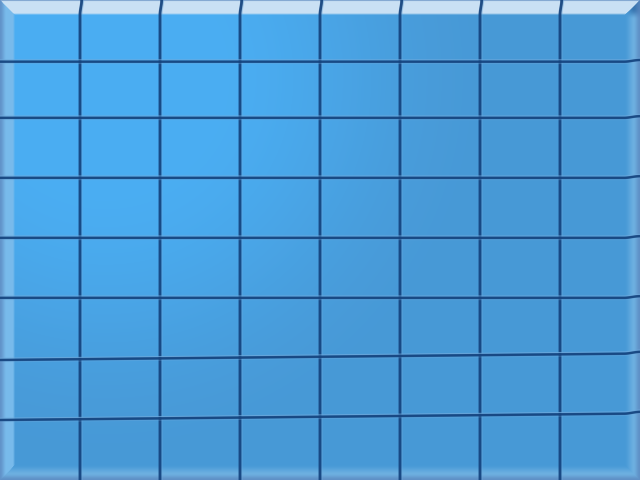
Reproduce this pattern procedurally as a Shadertoy shader.

```glsl
// A glossy blue panel cut into an 8 by 8 grid of cells by engraved grooves.
// A radial glow lights the face, a mitred bevel frames it, and the groove
// distances are warped slightly so that the rows sag, tilt and bend at the rim.

const float COLUMNS = 8.0;
const float ROWS = 8.0;
const float GROOVE_X = 0.0030;      // half widths, in canvas heights
const float GROOVE_Y = 0.0026;
const float LIP = 0.0022;           // width of the pale groove edge
const float BEVEL = 0.031;
const float TILT = 0.0135;          // rise of the lowest rows, left to right
const float BEND = 0.0035;          // groove displacement at the rim
const vec2 GLOW_CENTER = vec2(0.22, 0.84);
const vec2 GLOW_RANGE = vec2(0.20, 0.80);

const vec3 FACE_LIGHT = vec3(0.290, 0.680, 0.950);
const vec3 FACE_DARK = vec3(0.280, 0.600, 0.840);
const vec3 GROOVE = vec3(0.085, 0.270, 0.500);
const vec3 LIP_COLOR = vec3(0.430, 0.660, 0.860);
const vec3 BEVEL_TOP = vec3(0.790, 0.880, 0.955);
const vec3 BEVEL_SIDE = vec3(0.470, 0.730, 0.920);
const vec3 BEVEL_LOW = vec3(0.430, 0.690, 0.880);
const vec3 RIM = vec3(0.350, 0.520, 0.740);
const vec3 CORNER = vec3(0.220, 0.460, 0.690);

// Coverage of a soft-edged band of the given half width.
float band(float d, float halfWidth, float px) {
    return 1.0 - smoothstep(-0.7 * px, 0.7 * px, abs(d) - halfWidth);
}

// Height of the k-th horizontal groove, counted from the top.
float rowHeight(float k, float u) {
    float sag = mix(-0.0035, 0.0045, step(1.5, k));
    float tilted = step(ROWS - 2.5, k);
    return 1.0 - k / ROWS + mix(sag, TILT * u, tilted)
         + BEND * smoothstep(0.975, 1.0, u);
}

// Signed distance to the nearest horizontal groove, positive above it.
float rowDistance(vec2 uv) {
    float nearest = 1.0;
    for (float k = 1.0; k < ROWS; k++) {
        float d = uv.y - rowHeight(k, uv.x);
        if (abs(d) < abs(nearest)) nearest = d;
    }
    return nearest;
}

// Signed distance to the nearest vertical groove, positive to its right.
float columnDistance(vec2 uv, float aspect) {
    float k = clamp(floor(uv.x * COLUMNS + 0.5), 1.0, COLUMNS - 1.0);
    float bend = BEND * smoothstep(1.0 - BEVEL, 1.0, uv.y);
    return (uv.x - k / COLUMNS) * aspect - bend;
}

vec3 faceColor(vec2 p) {
    float fade = smoothstep(GLOW_RANGE.x, GLOW_RANGE.y, distance(p, GLOW_CENTER));
    return mix(FACE_LIGHT, FACE_DARK, fade);
}

// Each side of the frame owns the points closest to its edge.
vec3 addBevel(vec3 color, vec2 p, float aspect, float px) {
    float left = p.x;
    float right = aspect - p.x;
    float low = p.y;
    float top = 1.0 - p.y;
    float sides = min(left, right);
    float edge = min(sides, min(low, top));
    float t = edge / BEVEL;

    vec3 sideColor = mix(BEVEL_LOW, BEVEL_SIDE, step(left, right));
    float corner = step(right, left) * (1.0 - smoothstep(0.6, 1.3, top / BEVEL));
    sideColor = mix(sideColor, CORNER, corner);
    vec3 endColor = mix(BEVEL_LOW, BEVEL_TOP, step(top, low));
    float miter = smoothstep(-px, px, sides - min(low, top));
    vec3 bevel = mix(sideColor, endColor, miter);

    // Top and left keep a crisp inner edge; the other sides melt away.
    float crisp = mix(step(left, right), step(top, low), miter);
    float cover = 1.0 - smoothstep(mix(0.35, 0.85, crisp), 1.04, t);
    float rim = 1.0 - smoothstep(0.0, mix(0.45, 0.12, miter * step(top, low)), t);
    bevel = mix(bevel, RIM, 0.75 * rim);
    return mix(color, bevel, cover);
}

void mainImage(out vec4 fragColor, in vec2 fragCoord) {
    vec2 uv = fragCoord / iResolution.xy;
    float aspect = iResolution.x / iResolution.y;
    float px = 1.0 / iResolution.y;
    vec2 p = vec2(uv.x * aspect, uv.y);

    vec3 color = addBevel(faceColor(p), p, aspect, px);

    // Vertical grooves, with a faint lit edge on the right
    float dx = columnDistance(uv, aspect);
    color = mix(color, LIP_COLOR, 0.5 * band(dx - GROOVE_X - 0.5 * LIP, 0.5 * LIP, px));
    color = mix(color, GROOVE, 0.95 * band(dx, GROOVE_X, px));

    // Horizontal grooves cross over them, lit along the upper edge
    float dy = rowDistance(uv);
    color = mix(color, LIP_COLOR, 0.85 * band(dy - GROOVE_Y - 0.5 * LIP, 0.5 * LIP, px));
    color = mix(color, LIP_COLOR, 0.35 * band(dy + GROOVE_Y + 0.5 * LIP, 0.5 * LIP, px));
    color = mix(color, GROOVE, 0.95 * band(dy, GROOVE_Y, px));

    fragColor = vec4(color, 1.0);
}
```
